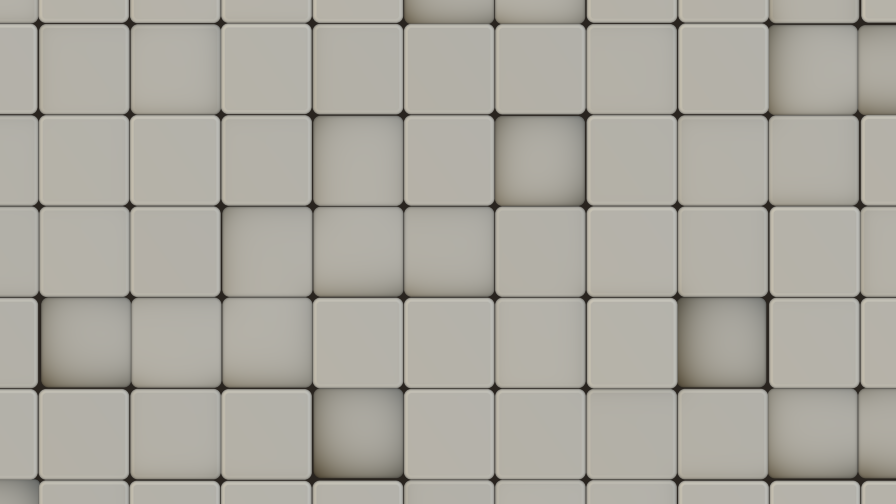
Give the GLSL for this background, as a WebGL 1 fragment shader.

```glsl
precision highp float;
// Wall of pale rounded square blocks set at different depths, with soft contact shadows.

uniform vec2 u_resolution;

// Layout, in canvas heights
const float PITCH = 0.1808;
const vec2 ORIGIN = vec2(0.0777, 0.0486);

// Block shape, in block pitches
const float HALF_SIZE = 0.498;
const float RADIUS = 0.085;
const float BEVEL = 0.052;
const float RIM = 0.011;
const float PARALLAX = 0.007;

// Depth variation and shading
const float RECESSED_SHARE = 0.17;
const float RECESS_MIN = 0.25;
const float RECESS_RANGE = 0.45;
const float RAISE_RANGE = 0.6;
const float SHADOW_STRENGTH = 0.34;
const float HIGHLIGHT = 0.08;

const vec3 FACE = vec3(0.705, 0.694, 0.66);
const vec3 GAP = vec3(0.16, 0.14, 0.12);
const vec3 WARM_LIGHT = vec3(1.25, 1.08, 0.70);
const vec3 COOL_LIGHT = vec3(0.78, 0.92, 1.05);

float hash(vec2 p) {
  return fract(sin(dot(p, vec2(127.1, 311.7))) * 43758.55);
}

// Most blocks sit near the surface, a few are sunk to various depths
float blockHeight(vec2 id) {
  float sunk = step(hash(id + 17.3), RECESSED_SHARE);
  float raise = RAISE_RANGE * hash(id + 4.7);
  return mix(raise, -RECESS_MIN - RECESS_RANGE * hash(id + 31.9), sunk);
}

// Position relative to a block centre; higher blocks spread from the view centre
vec2 blockSpace(vec2 p, vec2 id, float h, vec2 view) {
  return (p - view) / (1.0 + PARALLAX * h) + view - id - 0.5;
}

float roundedBox(vec2 q) {
  vec2 d = abs(q) - (HALF_SIZE - RADIUS);
  return length(max(d, 0.0)) + min(max(d.x, d.y), 0.0) - RADIUS;
}

// Shadow cast on height h by every taller block, deepest from the left and below
float occlusion(vec2 p, vec2 cell, float h, vec2 view) {
  float light = 1.0;
  for (int j = -1; j <= 1; j++) {
    for (int i = -1; i <= 1; i++) {
      vec2 offset = vec2(float(i), float(j));
      vec2 id = cell + offset;
      float other = blockHeight(id);
      float rise = max(other - h, 0.0);
      float d = max(roundedBox(blockSpace(p, id, other, view)), 0.0);
      float reach = 0.03 + 0.13 * rise;
      float facing = 0.75 - 0.25 * dot(offset, vec2(0.6, 0.8));
      light *= 1.0 - min(SHADOW_STRENGTH * rise * facing, 0.5) * exp(-d / reach);
    }
  }
  return light;
}

vec3 shadeBlock(vec2 q, float d, vec2 id, float h, float light) {
  float inside = max(-d, 0.0);
  vec2 corner = max(abs(q) - (HALF_SIZE - RADIUS), 0.0) * sign(q);
  vec2 normal = corner / (length(corner) + 0.0001);

  // Face: slight tone per block, warm towards the lower left
  float side = dot(q, vec2(0.7, 0.5));
  vec3 col = FACE * (0.993 + 0.014 * hash(id + 9.1) + 0.006 * h);
  col *= 1.0 + vec3(-0.012, 0.0, 0.02) * side;

  // Shadows, browner on the left and bluer on the right
  vec3 tint = vec3(1.0 + 0.15 * side, 1.03, 1.14 - 0.25 * side);
  col *= pow(vec3(light), tint);

  // Bevel: lit band, then a dark outer rim
  float t = clamp(inside / BEVEL, 0.0, 1.0);
  float band = 4.0 * t * (1.0 - t) * smoothstep(-0.5, 0.5, h);
  vec3 lightColor = mix(WARM_LIGHT, COOL_LIGHT, 0.5 + 0.5 * normal.x);
  col += HIGHLIGHT * band * lightColor * (0.75 + 0.3 * normal.y) * light;
  return col * (1.0 - 0.42 * exp(-inside / RIM));
}

void main() {
  vec2 p = (gl_FragCoord.xy / u_resolution.y - ORIGIN) / PITCH;
  vec2 view = (0.5 * u_resolution / u_resolution.y - ORIGIN) / PITCH;
  float pixel = 1.0 / (u_resolution.y * PITCH);
  vec2 cell = floor(p);

  // Layer the nearby blocks by height
  vec3 sum = vec3(0.0);
  float cover = 0.0;
  float top = -10.0;
  for (int j = -1; j <= 1; j++) {
    for (int i = -1; i <= 1; i++) {
      vec2 id = cell + vec2(float(i), float(j));
      float h = blockHeight(id);
      vec2 q = blockSpace(p, id, h, view);
      float d = roundedBox(q);
      float a = 1.0 - smoothstep(-0.6 * pixel, 0.6 * pixel, d);
      if (a > 0.0) {
        vec3 col = shadeBlock(q, d, id, h, occlusion(p, cell, h, view));
        sum = h > top ? mix(sum, col, a) : sum + col * a * (1.0 - cover);
        cover += a * (1.0 - cover);
        top = max(top, h);
      }
    }
  }
  gl_FragColor = vec4(sum + GAP * (1.0 - cover), 1.0);
}
```
